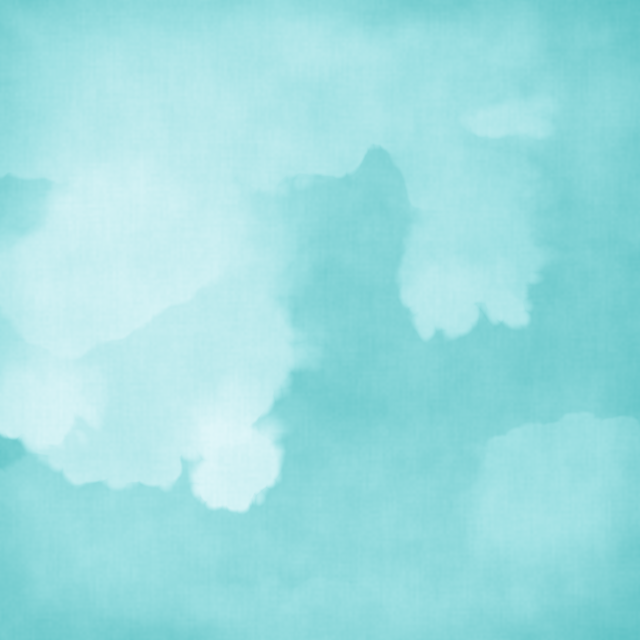
Write a WebGL 2 fragment shader that draws this texture.

```glsl
#version 300 es
precision highp float;

uniform vec2 u_resolution;
out vec4 fragColor;

float hash(vec2 p) {
    vec3 q = fract(p.xyx * 0.1031);
    q += dot(q, q.yzx + 33.33);
    return fract((q.x + q.y) * q.z);
}

vec2 hash2(vec2 p) {
    return vec2(hash(p), hash(p + 57.3));
}

float valueNoise(vec2 p) {
    vec2 cell = floor(p);
    vec2 f = fract(p);
    f = f * f * (3.0 - 2.0 * f);
    float low = mix(hash(cell), hash(cell + vec2(1, 0)), f.x);
    float high = mix(hash(cell + vec2(0, 1)), hash(cell + vec2(1, 1)), f.x);
    return mix(low, high, f.y);
}

float fbm(vec2 p, int octaves) {
    float sum = 0.0;
    float total = 0.0;
    float weight = 0.5;
    for (int i = 0; i < octaves; i++) {
        sum += weight * valueNoise(p);
        total += weight;
        weight *= 0.5;
        p = mat2(1.6, 1.2, -1.2, 1.6) * p + 11.7;
    }
    return sum / total;
}

// Rounded domes around scattered cell points
float domes(vec2 p) {
    vec2 cell = floor(p);
    float nearest = 1.0;
    for (int y = -1; y <= 1; y++) {
        for (int x = -1; x <= 1; x++) {
            vec2 site = cell + vec2(x, y);
            vec2 offset = site + hash2(site) - p;
            nearest = min(nearest, dot(offset, offset));
        }
    }
    return 1.0 - nearest;
}

float billow(vec2 p) {
    return 0.55 * domes(p) + 0.3 * domes(p * 2.1 + 4.3) + 0.15 * domes(p * 4.3 + 9.1);
}

// Coverage of one cloud: crisp on one side (-1 below, +1 above), fading on the other
float cloud(vec2 p, vec2 centre, vec2 size, float crispSide, float relief) {
    vec2 q = (p - centre) / size;
    float reach = min(size.x, size.y);
    float inside = (1.0 - length(q)) * reach + relief;
    float fade = smoothstep(-0.8, 0.5, -crispSide * q.y);
    return smoothstep(0.0, mix(0.014, 0.8 * reach, fade), inside);
}

// Woven fibres and fine paper grain, centred on zero
float paper(vec2 p) {
    float warp = valueNoise(p * vec2(230.0, 28.0));
    float weft = valueNoise(p * vec2(28.0, 230.0) + 31.0);
    float grain = valueNoise(p * 190.0 + 73.0);
    return 0.35 * warp + 0.25 * weft + 0.4 * grain - 0.5;
}

float vignette(vec2 p) {
    float corners = smoothstep(0.46, 0.74, length(p - 0.5));
    float border = min(min(p.x, 1.0 - p.x), min(p.y, 1.0 - p.y));
    return 0.3 * corners + 0.14 * smoothstep(0.07, 0.0, border);
}

vec3 palette(float tone) {
    vec3 deep = vec3(0.45, 0.80, 0.81);
    vec3 middle = vec3(0.62, 0.88, 0.89);
    vec3 pale = vec3(0.80, 0.94, 0.95);
    vec3 shade = mix(deep, middle, 2.0 * min(tone, 0.5));
    return shade + (pale - middle) * 2.0 * max(tone - 0.5, 0.0);
}

void main() {
    vec2 uv = gl_FragCoord.xy / u_resolution;
    vec2 drift = vec2(fbm(uv * 4.0 + 2.0, 4), fbm(uv * 4.0 + 19.0, 4)) - 0.5;
    vec2 p = uv + 0.16 * drift;
    float relief = 0.09 * (billow(uv * 9.0 + drift) - 0.72);
    float mottle = fbm(uv * 22.0 + 5.0, 4) - 0.5;

    // Open sky
    float tone = 0.17 + 0.4 * (fbm(uv * 3.0 + 8.0, 4) - 0.5);
    tone += 0.14 * smoothstep(0.45, 0.1, uv.y) + 0.14 * smoothstep(0.5, 0.9, uv.y);

    // Low banks with defined tops
    tone = mix(tone, 0.42, 0.8 * cloud(p, vec2(0.14, 0.16), vec2(0.32, 0.17), 1.0, relief));
    tone = mix(tone, 0.55, 0.8 * cloud(p, vec2(0.92, 0.20), vec2(0.22, 0.13), 1.0, relief));
    tone = mix(tone, 0.42, 0.7 * cloud(p, vec2(0.58, 0.02), vec2(0.30, 0.09), 1.0, relief));

    // High haze and the right column
    tone = mix(tone, 0.68, 0.9 * cloud(p, vec2(0.28, 0.94), vec2(0.52, 0.24), -1.0, relief));
    tone = mix(tone, 0.52, 0.8 * cloud(p, vec2(0.74, 0.86), vec2(0.16, 0.20), -1.0, relief));
    tone = mix(tone, 0.60, 0.9 * cloud(p, vec2(0.77, 0.66), vec2(0.15, 0.19), -1.0, relief));
    tone = mix(tone, 0.82, 0.8 * cloud(p, vec2(0.76, 0.53), vec2(0.10, 0.07), -1.0, relief));
    tone = mix(tone, 0.78, 0.8 * cloud(p, vec2(0.81, 0.83), vec2(0.06, 0.05), -1.0, relief));

    // Main mass and its bright lower puffs
    tone = mix(tone, 0.84, 0.95 * cloud(p, vec2(0.20, 0.62), vec2(0.35, 0.35), -1.0, relief));
    tone = mix(tone, 1.02, 0.8 * cloud(p, vec2(0.18, 0.65), vec2(0.22, 0.22), -1.0, relief));
    tone = mix(tone, 1.10, 0.9 * cloud(p, vec2(0.38, 0.31), vec2(0.10, 0.10), -1.0, relief));
    tone = mix(tone, 1.08, 0.9 * cloud(p, vec2(0.05, 0.40), vec2(0.11, 0.08), -1.0, relief));

    // Washes, grain and darkened border
    tone += 0.32 * (fbm(uv * 6.0 + 41.0, 4) - 0.5);
    tone += mix(0.26, 0.1, smoothstep(0.2, 0.9, tone)) * mottle;
    tone += 0.15 * paper(uv) - vignette(uv);
    fragColor = vec4(palette(clamp(tone, -0.3, 1.2)), 1.0);
}
```
